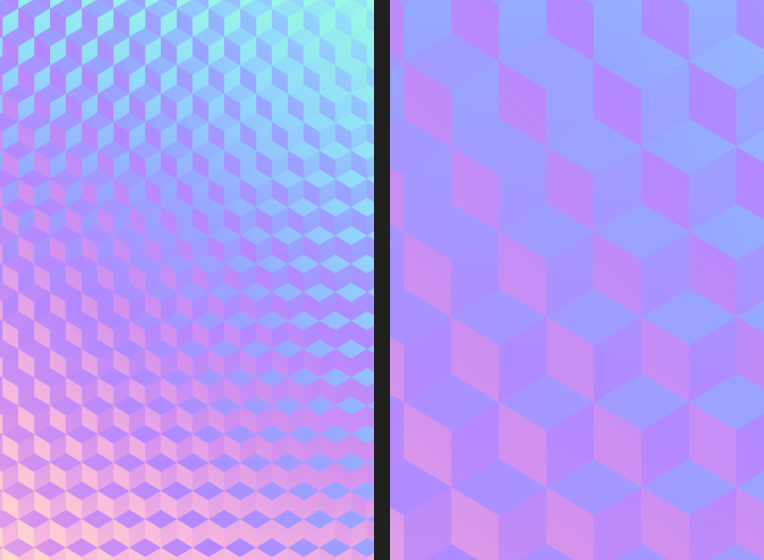
Left, the full canvas; right, a detail of the centre.
This background is drawn by a Shadertoy shader. Its source:

```glsl
// Pastel ramp from cream (0) through violet to mint (1)
vec3 pastelRamp(float t) {
    vec3 stops[7] = vec3[7](
        vec3(1.00, 0.88, 0.79),   // cream
        vec3(0.97, 0.72, 0.87),   // pink
        vec3(0.83, 0.57, 0.93),   // orchid
        vec3(0.70, 0.53, 1.00),   // violet
        vec3(0.59, 0.65, 1.00),   // periwinkle
        vec3(0.57, 0.86, 0.98),   // sky
        vec3(0.61, 1.00, 0.88));  // mint
    float s = clamp(t, 0.0, 1.0) * 6.0;
    int i = min(int(s), 5);
    return mix(stops[i], stops[i + 1], s - float(i));
}

// Tumbling blocks: each face orientation sees its own gradient
vec3 cubes(vec2 uv) {
    vec2 q = uv * vec2(11.8, 19.74) - vec2(0.578, 0.437);
    float row = floor(q.y);
    float rise = q.y - row;
    // Signed offset from the nearest cube centre, alternate rows shifted
    float dx = fract(q.x - 0.5 * mod(row, 2.0) + 0.5) - 0.5;
    float slope = 0.666 * abs(dx);

    bool lid = rise < 0.333 - slope || 1.0 - rise < slope;
    float lidTone = 0.27 + 0.38 * uv.x + 0.31 * uv.y;
    float leftTone = 0.02 + 0.24 * uv.x + 0.48 * uv.y + 0.15 * uv.x * uv.y;
    float rightTone = 0.13 + 0.08 * uv.x + 0.78 * uv.y;
    return pastelRamp(lid ? lidTone : dx > 0.0 ? leftTone : rightTone);
}

void mainImage(out vec4 fragColor, in vec2 fragCoord) {
    // Average a 4x4 grid of samples for soft face edges
    vec3 color = vec3(0.0);
    for (int i = 0; i < 16; i++) {
        vec2 jitter = (vec2(i % 4, i / 4) - 1.5) * 0.32;
        color += cubes((fragCoord + jitter) / iResolution.xy);
    }
    fragColor = vec4(color / 16.0, 1.0);
}
```
